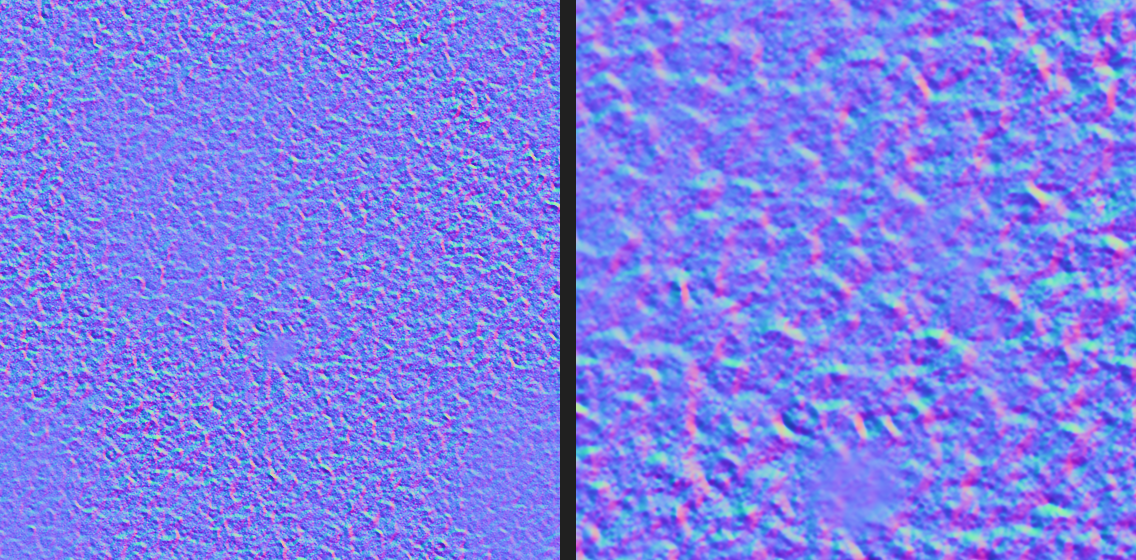
Left, the full canvas; right, a detail of the centre.
Give the GLSL for this texture map, as a WebGL 2 fragment shader.

```glsl
#version 300 es
precision highp float;
// Tangent-space normal map of rough, crusty plaster.
// Leaning cellular lumps under finer upright grains form a height field; its
// slopes, scaled by broad rough and calm zones, become the encoded normal.

#define LUMP_FREQ 72.0             // coarsest lumps across the canvas
#define OCTAVES 3
#define OCTAVE_STEP 2.03           // frequency ratio between octaves
#define OCTAVE_GAIN 0.78           // slope ratio between octaves
#define RELIEF 0.32                // slope of the coarsest lumps
#define STRETCH vec2(0.97, 1.04)   // lumps are barely wider than tall
#define LEAN vec2(0.30, 0.28)      // steepens the upper right faces
#define SPOT vec2(0.5, 0.375)      // small worn spot
#define SPOT_RADIUS 0.04
#define BLUE_LEVEL 0.97            // slight dulling of the upward axis

uniform vec2 u_resolution;
out vec4 fragColor;

// Three random values in 0..1 for one cell
vec3 hash3(vec2 cell) {
    uvec3 v = uvec3(ivec3(ivec2(cell), 17)) * 1664525u + 1013904223u;
    v.x += v.y * v.z;
    v.y += v.z * v.x;
    v.z += v.x * v.y;
    v ^= v >> 16u;
    v.x += v.y * v.z;
    v.y += v.z * v.x;
    v.z += v.x * v.y;
    return vec3(v >> 8u) / 16777216.0;
}

// Cellular noise: a smooth bump or dent at one random point per cell
float lumps(vec2 p) {
    vec2 cell = floor(p);
    float sum = 0.0;
    for (int y = -1; y <= 1; y++) {
        for (int x = -1; x <= 1; x++) {
            vec2 neighbour = cell + vec2(x, y);
            vec3 rnd = hash3(neighbour);
            vec2 d = p - neighbour - rnd.xy;
            float falloff = max(1.0 - dot(d, d), 0.0);
            sum += (2.0 * rnd.z - 1.0) * falloff * falloff * falloff;
        }
    }
    return sum;
}

// Layered height: coarse lumps sheared along LEAN, finer grains upright
float height(vec2 uv) {
    vec2 p = uv * STRETCH * LUMP_FREQ;
    float sum = RELIEF * lumps(p - LEAN * lumps(p));
    float slope = RELIEF, freq = 1.0;
    for (int i = 1; i < OCTAVES; i++) {
        freq *= OCTAVE_STEP;
        slope *= OCTAVE_GAIN;
        sum += slope / freq * lumps(p * freq + 37.0 * float(i));
    }
    return sum / LUMP_FREQ;
}

// Soft elliptical zone, 1 at its centre and 0 outside
float zone(vec2 offset, vec2 radii) {
    return 1.0 - smoothstep(0.35, 1.0, length(offset / radii));
}

// Roughness: uneven patches, calm centre and lower corners, worn spot
float roughness(vec2 uv) {
    vec2 ragged = uv + 0.025 * vec2(lumps(uv * 11.0), lumps(uv * 11.0 + 50.0));
    float rough = 1.15 + 0.22 * lumps(ragged * 5.0 + 9.0)
                + 0.25 * lumps(ragged * 16.0 + 23.0);
    vec2 corner = vec2(0.5 - abs(ragged.x - 0.5), ragged.y - 0.12);
    rough *= 1.0 - 0.58 * zone(corner, vec2(0.27, 0.29));
    rough *= 1.0 - 0.35 * zone(ragged - vec2(0.4, 0.69), vec2(0.34, 0.38));
    rough *= 1.0 - 0.75 * zone(uv - SPOT, vec2(SPOT_RADIUS));
    return max(rough, 0.15);
}

void main() {
    float size = min(u_resolution.x, u_resolution.y);
    vec2 uv = gl_FragCoord.xy / size;

    // Slopes by forward differences, never finer than a pixel
    float span = max(0.0012, 0.6 / size);
    float here = height(uv);
    vec2 slope = vec2(height(uv + vec2(span, 0.0)),
                      height(uv + vec2(0.0, span))) - here;
    slope *= roughness(uv) / span;

    // Encode the unit normal as a colour
    vec3 normal = normalize(vec3(-slope, 1.0));
    vec3 color = 0.5 + 0.5 * normal;
    fragColor = vec4(color * vec3(1.0, 1.0, BLUE_LEVEL), 1.0);
}
```
